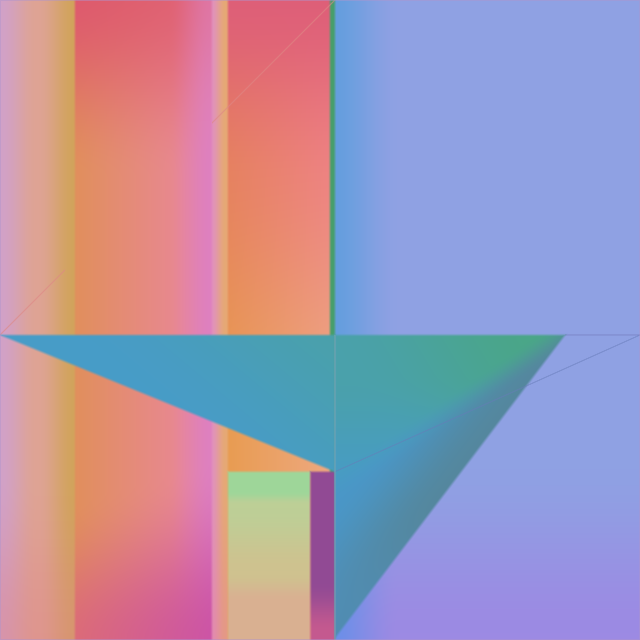
Write a WebGL 1 fragment shader that draws this background.

```glsl
precision highp float;
uniform vec2 u_resolution;

// Soft step across an edge, positive side filled
float fill(float d) {
  return smoothstep(-0.003, 0.003, d);
}

float box(vec2 p, vec2 low, vec2 high) {
  vec2 d = min(p - low, high - p);
  return fill(min(d.x, d.y));
}

// Signed distance to the line through a and b, positive on its left
float side(vec2 p, vec2 a, vec2 b) {
  vec2 dir = normalize(b - a);
  return dir.x * (p.y - a.y) - dir.y * (p.x - a.x);
}

float hairline(float d) {
  return 1.0 - smoothstep(0.0004, 0.0016, abs(d));
}

vec3 ramp(vec3 a, vec3 b, vec3 c, float middle, float t) {
  vec3 first = mix(a, b, smoothstep(0.0, middle, t));
  return mix(first, c, smoothstep(middle, 1.0, t));
}

// Warm vertical bands on the left half
vec3 warmBands(vec2 p) {
  float top = smoothstep(0.72, 1.02, p.y);
  float low = 1.0 - smoothstep(0.0, 0.26, p.y);

  vec3 outer = ramp(vec3(0.82, 0.63, 0.78), vec3(0.87, 0.64, 0.58),
                    vec3(0.82, 0.64, 0.36), 0.5, p.x / 0.117);
  outer = mix(outer, vec3(0.87, 0.52, 0.53), low * 0.45);

  float t = (p.x - 0.117) / 0.214;
  vec3 wide = mix(vec3(0.88, 0.56, 0.36), vec3(0.91, 0.53, 0.58), clamp(t * 1.25, 0.0, 1.0));
  wide = mix(wide, vec3(0.87, 0.35, 0.43), top * (1.0 - 0.25 * t));
  wide = mix(wide, vec3(0.87, 0.50, 0.75), smoothstep(0.68, 1.0, t) * (1.0 - 0.4 * top));
  vec3 magenta = mix(vec3(0.86, 0.42, 0.47), vec3(0.80, 0.33, 0.65), t);
  wide = mix(wide, magenta, 1.0 - smoothstep(0.0, 0.22 + 0.06 * t, p.y));

  vec3 slim = mix(vec3(0.88, 0.57, 0.73), vec3(0.90, 0.66, 0.46),
                  smoothstep(0.331, 0.352, p.x));
  slim = mix(slim, vec3(0.89, 0.50, 0.62), low * 0.4);

  float u = clamp((p.x - 0.356) / 0.16, 0.0, 1.0);
  vec3 inner = mix(vec3(0.91, 0.61, 0.32), vec3(0.93, 0.66, 0.50), u);
  vec3 coral = mix(vec3(0.90, 0.50, 0.38), vec3(0.93, 0.50, 0.51), u);
  inner = mix(inner, coral, smoothstep(0.3, 0.82, p.y));
  inner = mix(inner, vec3(0.87, 0.37, 0.47), top);

  vec3 color = mix(outer, wide, fill(p.x - 0.117));
  color = mix(color, slim, fill(p.x - 0.331));
  return mix(color, inner, fill(p.x - 0.356));
}

// Blue field fading to violet at the bottom
vec3 coolField(vec2 p) {
  float across = smoothstep(0.515, 0.625, p.x);
  vec3 color = mix(vec3(0.39, 0.62, 0.87), vec3(0.56, 0.63, 0.89), across);
  vec3 violet = mix(vec3(0.42, 0.56, 0.91), vec3(0.61, 0.54, 0.89), across);
  return mix(color, violet, 1.0 - smoothstep(0.0, 0.28, p.y));
}

void main() {
  vec2 p = gl_FragCoord.xy / u_resolution;
  vec2 hub = vec2(0.5234, 0.4766);
  vec2 notch = vec2(hub.x, 0.263);
  vec2 tip = vec2(0.883, hub.y);
  vec2 foot = vec2(hub.x, 0.003);
  float rightHalf = fill(p.x - hub.x);

  vec3 color = mix(warmBands(p), vec3(0.28, 0.62, 0.42), fill(p.x - 0.5155));
  color = mix(color, coolField(p), rightHalf);

  // Small panel and its plum bar
  vec3 panel = ramp(vec3(0.85, 0.69, 0.57), vec3(0.81, 0.76, 0.56),
                    vec3(0.74, 0.81, 0.59), 0.3, (p.y - 0.06) / 0.15);
  panel = mix(panel, vec3(0.62, 0.84, 0.60), smoothstep(0.212, 0.232, p.y));
  color = mix(color, panel, box(p, vec2(0.356, -0.1), vec2(0.485, notch.y)));
  vec3 plum = mix(vec3(0.77, 0.35, 0.56), vec3(0.57, 0.29, 0.58), smoothstep(0.01, 0.09, p.y));
  color = mix(color, plum, box(p, vec2(0.485, -0.1), notch));

  // Faint construction lines
  float diagonal = hairline((p.y - p.x - hub.y) * 0.707);
  diagonal *= max(1.0 - step(0.102, p.x), step(0.331, p.x)) * (1.0 - rightHalf);
  color = mix(color, vec3(0.87, 0.53, 0.52), diagonal * 0.6);
  float level = hairline(p.y - hub.y) * step(tip.x, p.x);
  color = mix(color, vec3(0.48, 0.52, 0.78), level * 0.6);

  // Teal wing left of the hub
  float below = hub.y - p.y;
  float wing = fill(min(min(below, hub.x - p.x), side(p, vec2(0.0, hub.y), notch)));
  vec3 teal = mix(vec3(0.28, 0.61, 0.78), vec3(0.29, 0.63, 0.66),
                  smoothstep(0.1, 0.6, p.x - 1.2 * below));
  color = mix(color, teal, wing);

  // Folded sail right of the hub
  float slope = side(p, foot, tip);
  float sail = fill(min(min(below, p.x - hub.x), slope));
  vec3 green = mix(vec3(0.29, 0.63, 0.67), vec3(0.29, 0.65, 0.53),
                   smoothstep(0.5, 0.85, p.x - 0.6 * below));
  green = mix(green, vec3(0.28, 0.61, 0.77), smoothstep(0.06, 0.25, below));
  vec3 shade = mix(vec3(0.33, 0.53, 0.62), vec3(0.29, 0.59, 0.78),
                   smoothstep(0.0, 0.13, slope));
  shade = mix(shade, vec3(0.30, 0.57, 0.77), 0.5 * smoothstep(0.25, 0.45, below));
  float fold = side(p, vec2(hub.x, 0.235), tip);
  color = mix(color, mix(shade, green, smoothstep(-0.02, 0.025, fold)), sail);

  // Seams over the shapes and a thin frame
  float ray = hairline(side(p, notch, vec2(1.0, hub.y))) * rightHalf;
  color = mix(color, vec3(0.40, 0.48, 0.72), ray * 0.45);
  float seam = hairline(p.x - hub.x) * step(0.0, below);
  color = mix(color, vec3(0.48, 0.64, 0.70), seam * 0.6);
  vec2 border = min(p, 1.0 - p);
  color = mix(color, vec3(0.68, 0.58, 0.80), hairline(min(border.x, border.y)) * 0.6);

  gl_FragColor = vec4(color, 1.0);
}
```
